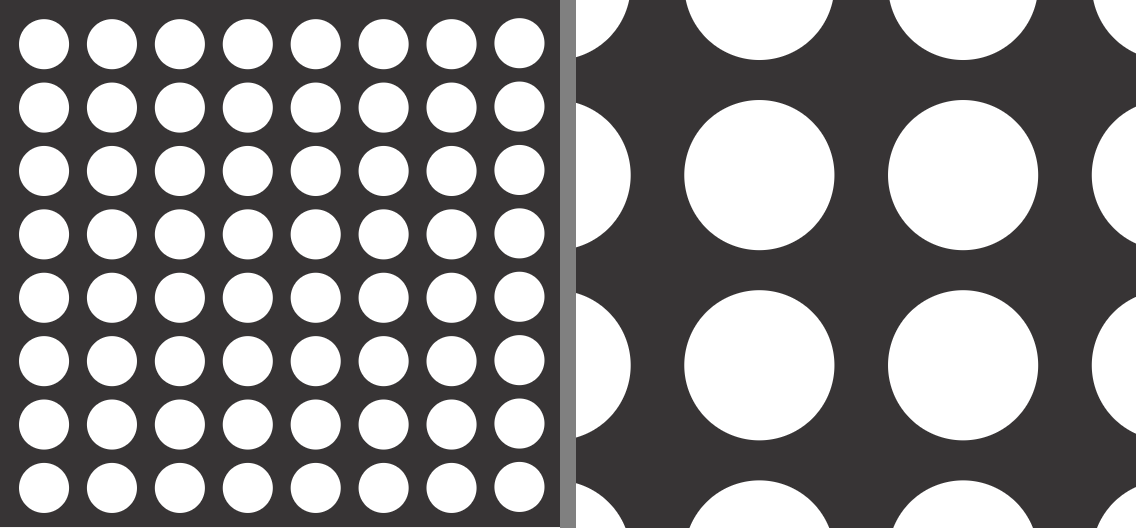
Left, the full canvas; right, a detail of the centre.
Reproduce this pattern procedurally as a Shadertoy shader.

```glsl
// An 8 by 8 grid of plain white discs on a charcoal ground.
// The nearest grid cell gives each disc's centre; a circle distance is then
// smoothed over one pixel. The last column sits slightly higher than the rest.

// Lengths are in canvas heights, measured from the top left corner.
const vec2  GRID_COUNT   = vec2(8.0, 8.0);
const vec2  FIRST_CENTRE = vec2(0.0834, 0.0837);
const vec2  PITCH        = vec2(0.12863, 0.12006);
const float DISC_RADIUS  = 0.0474;
const float COLUMN_LIFT  = 0.0019;
const float EDGE_HEIGHT  = 0.0018;
const vec3  GROUND_COLOR = vec3(0.216, 0.204, 0.208);
const vec3  DISC_COLOR   = vec3(1.0);

// Signed distance to the nearest disc of the finite grid
float discGridDistance(vec2 p) {
    vec2 lastCell = GRID_COUNT - 1.0;
    float column = clamp(round((p.x - FIRST_CENTRE.x) / PITCH.x), 0.0, lastCell.x);

    // Raise the last column only
    p.y += COLUMN_LIFT * step(lastCell.x - 0.5, column);

    float row = clamp(round((p.y - FIRST_CENTRE.y) / PITCH.y), 0.0, lastCell.y);
    vec2 centre = FIRST_CENTRE + vec2(column, row) * PITCH;
    return length(p - centre) - DISC_RADIUS;
}

// Coverage of a shape, smoothed across one pixel
float coverage(float signedDistance, float pixel) {
    return clamp(0.5 - signedDistance / pixel, 0.0, 1.0);
}

void mainImage(out vec4 fragColor, in vec2 fragCoord) {
    float pixel = 1.0 / iResolution.y;
    vec2 p = vec2(fragCoord.x, iResolution.y - fragCoord.y) * pixel;

    float discs = coverage(discGridDistance(p), pixel);

    // Thin pale line along the bottom edge
    float bottomEdge = coverage(1.0 - EDGE_HEIGHT - p.y, pixel);

    vec3 color = mix(GROUND_COLOR, DISC_COLOR, max(discs, bottomEdge));
    fragColor = vec4(color, 1.0);
}
```
